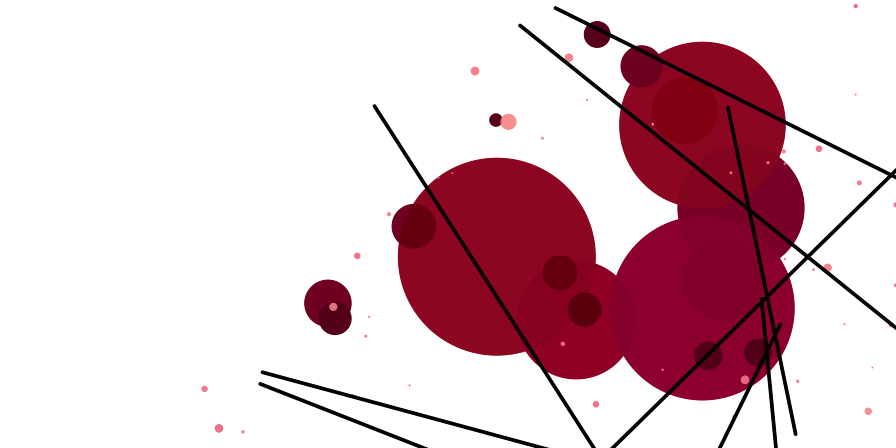
Reproduce this background procedurally as a Shadertoy shader.

```glsl
// Abstract composition on white: overlapping crimson discs, small wine-dark
// discs, a hashed scatter of pink specks and thin black strokes on top.
// Every shape is a signed distance, painted back to front in height units.

const vec3 CRIMSON = vec3(0.55, 0.02, 0.13);
const vec3 RUBY    = vec3(0.56, 0.00, 0.14);
const vec3 BERRY   = vec3(0.55, 0.00, 0.19);
const vec3 PLUM    = vec3(0.47, 0.00, 0.16);
const vec3 GARNET  = vec3(0.53, 0.00, 0.08);
const vec3 WINE    = vec3(0.44, 0.00, 0.13);
const vec3 MAROON  = vec3(0.42, 0.00, 0.06);
const vec3 DARK    = vec3(0.34, 0.00, 0.10);
const vec3 SALMON  = vec3(0.97, 0.56, 0.56);
const vec3 ROSE    = vec3(0.93, 0.43, 0.54);
const vec3 BLACK   = vec3(0.01);

const float STROKE_RADIUS = 0.0042;
const float LAYER_TINT = 0.12;   // how much lower layers darken upper ones
const int SPECK_COUNT = 40;

float hash(float n) {
    return fract(sin(n * 12.9898) * 43758.5453);
}

// Antialiased coverage of a signed distance
float coverage(float d) {
    float pixel = 1.0 / iResolution.y;
    return 1.0 - smoothstep(-0.6 * pixel, 0.6 * pixel, d);
}

float segmentDistance(vec2 p, vec2 a, vec2 b) {
    vec2 ab = b - a;
    float t = clamp(dot(p - a, ab) / dot(ab, ab), 0.0, 1.0);
    return length(p - a - ab * t);
}

void disc(inout vec3 col, vec2 p, vec2 center, float radius, vec3 ink) {
    vec3 layered = ink * mix(vec3(1.0), col, LAYER_TINT);
    col = mix(col, layered, coverage(length(p - center) - radius));
}

void stroke(inout vec3 col, vec2 p, vec2 a, vec2 b) {
    col = mix(col, BLACK, coverage(segmentDistance(p, a, b) - STROKE_RADIUS));
}

void largeDiscs(inout vec3 col, vec2 p) {
    disc(col, p, vec2(1.109, 0.427), 0.221, CRIMSON);
    disc(col, p, vec2(1.286, 0.286), 0.133, RUBY);
    disc(col, p, vec2(1.654, 0.536), 0.142, PLUM);
    disc(col, p, vec2(1.568, 0.721), 0.186, CRIMSON);
    disc(col, p, vec2(1.529, 0.753), 0.074, GARNET);
    disc(col, p, vec2(1.568, 0.312), 0.206, BERRY);
    disc(col, p, vec2(1.615, 0.375), 0.091, BERRY * 0.97);
}

void smallDiscs(inout vec3 col, vec2 p) {
    disc(col, p, vec2(0.732, 0.323), 0.053, WINE);
    disc(col, p, vec2(0.748, 0.289), 0.037, DARK);
    disc(col, p, vec2(0.924, 0.495), 0.050, mix(WINE, MAROON, step(col.g, 0.5)));
    disc(col, p, vec2(1.250, 0.391), 0.039, MAROON);
    disc(col, p, vec2(1.305, 0.309), 0.038, MAROON * 0.88);
    disc(col, p, vec2(1.333, 0.923), 0.030, DARK);
    disc(col, p, vec2(1.432, 0.852), 0.047, WINE);
    disc(col, p, vec2(1.581, 0.206), 0.032, DARK);
    disc(col, p, vec2(1.692, 0.213), 0.031, DARK);
    disc(col, p, vec2(1.107, 0.732), 0.015, DARK);
    disc(col, p, vec2(1.135, 0.728), 0.018, SALMON);
}

// Pink specks, denser to the right and kept out of the upper left corner
void specks(inout vec3 col, vec2 p) {
    for (int i = 0; i < SPECK_COUNT; i++) {
        float seed = float(i) + 1.0;
        float x = 2.0 - 1.6 * pow(hash(seed), 1.3);
        float y = hash(seed + 71.3) * min(1.0, 0.85 * x);
        float radius = mix(0.002, 0.010, pow(hash(seed + 37.7), 1.5));
        vec3 ink = mix(ROSE, SALMON, hash(seed + 19.1));
        disc(col, p, vec2(x, y), radius, ink);
    }
}

void strokes(inout vec3 col, vec2 p) {
    stroke(col, p, vec2(0.836, 0.763), vec2(1.359, -0.052));
    stroke(col, p, vec2(1.161, 0.943), vec2(2.030, 0.244));
    stroke(col, p, vec2(1.240, 0.982), vec2(2.030, 0.589));
    stroke(col, p, vec2(1.625, 0.760), vec2(1.776, 0.031));
    stroke(col, p, vec2(2.030, 0.649), vec2(1.337, -0.030));
    stroke(col, p, vec2(1.700, 0.333), vec2(1.735, -0.030));
    stroke(col, p, vec2(1.742, 0.276), vec2(1.592, -0.030));
    stroke(col, p, vec2(0.586, 0.169), vec2(1.322, -0.030));
    stroke(col, p, vec2(0.581, 0.143), vec2(1.022, -0.030));
}

void mainImage(out vec4 fragColor, in vec2 fragCoord) {
    vec2 p = fragCoord / iResolution.y;
    vec3 col = vec3(1.0);
    largeDiscs(col, p);
    smallDiscs(col, p);
    specks(col, p);
    strokes(col, p);
    fragColor = vec4(col, 1.0);
}
```
